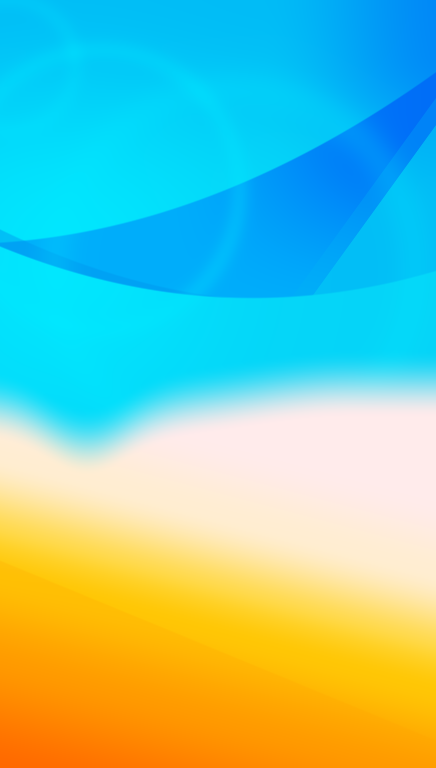
Reproduce this background procedurally as a Shadertoy shader.

```glsl
#define RIBBON_LOW 0.612
#define FOLD_X 0.726
#define FOLD_SLOPE 1.274
#define STRIP_WIDTH 0.045
#define RING_GLOW 0.16
#define SHORE_Y 0.475
#define SHORE_BLUR 0.045
#define SAND_TILT 0.15

const vec3 CYAN = vec3(0.02, 0.83, 0.97);
const vec3 AQUA = vec3(0.00, 0.92, 1.00);
const vec3 AZURE = vec3(0.00, 0.70, 0.96);
const vec3 BLUE = vec3(0.00, 0.42, 0.97);
const vec3 BLUSH = vec3(1.00, 0.92, 0.92);
const vec3 CREAM = vec3(1.00, 0.93, 0.82);
const vec3 YELLOW = vec3(1.00, 0.84, 0.22);
const vec3 GOLD = vec3(1.00, 0.78, 0.02);
const vec3 ORANGE = vec3(1.00, 0.62, 0.00);
const vec3 EMBER = vec3(1.00, 0.40, 0.00);

float bell(float d, float width) {
    return exp(-d * d / (width * width));
}

// Antialiased step: 1 where d is positive
float inside(float d) {
    float aa = 1.2 / iResolution.y;
    return smoothstep(-aa, aa, d);
}

float ring(vec2 q, vec2 centre, float radius, float width) {
    return bell(length(q - centre) - radius, width);
}

vec3 skyColor(vec2 p, vec2 q) {
    vec3 color = mix(CYAN, AZURE, 0.75 * smoothstep(0.72, 1.0, p.y));
    color = mix(color, AQUA, 0.8 * bell(length((p - vec2(0.15, 0.66)) * vec2(0.6, 1.0)), 0.22));
    // Deep corner on the upper right
    float corner = smoothstep(0.6, 1.05, p.x) * smoothstep(0.72, 0.93, p.y);
    color = mix(color, BLUE, 0.65 * corner);

    // Ribbon between two parabolas, cut by a slanted fold
    float upper = 0.684 + p.x * (0.037 + 0.185 * p.x);
    float bend = p.x - 0.58;
    float lower = RIBBON_LOW + 0.2 * bend * bend;
    float aboveLower = inside(p.y - lower);
    float belowUpper = inside(upper - p.y);
    float foldDist = FOLD_X + FOLD_SLOPE * (p.y - 0.622) - p.x;
    float beforeFold = inside(foldDist);

    vec3 ribbon = mix(vec3(0.0, 0.68, 0.98), BLUE,
                      0.95 * smoothstep(0.35, 0.98, p.x) * smoothstep(0.58, 0.82, p.y));
    ribbon = mix(ribbon, AZURE, 0.3 * inside(STRIP_WIDTH - foldDist));
    vec3 behind = mix(color, AZURE, 0.65);
    color = mix(color, mix(behind, ribbon, beforeFold), aboveLower * belowUpper);

    // Thin overlap along the lower left edge
    float overlap = lower + 0.022 * (1.0 - p.x / 0.5);
    float strip = aboveLower * inside(overlap - p.y);
    color = mix(color, vec3(0.0, 0.58, 0.93), 0.45 * strip);

    // Soft halos
    float halo = ring(q, vec2(0.130, 0.753), 0.182, 0.014)
               + 0.8 * ring(q, vec2(0.306, 0.650), 0.235, 0.026)
               + 0.7 * ring(q, vec2(0.013, 0.915), 0.085, 0.013);
    return mix(color, AQUA, min(RING_GLOW * 1.6 * halo, 0.5));
}

vec3 sandColor(vec2 p) {
    float level = p.y + SAND_TILT * p.x;
    vec3 color = mix(EMBER, ORANGE, smoothstep(-0.02, 0.17, level));
    color = mix(color, GOLD, smoothstep(0.14, 0.26, level));
    color = mix(color, YELLOW, smoothstep(0.25, 0.315, level));
    color = mix(color, CREAM, smoothstep(0.285, 0.405, level));
    color = mix(color, BLUSH, smoothstep(0.40, 0.50, level));
    // Faint dune crease
    float crease = 0.27 - 0.234 * p.x - p.y;
    float shade = inside(crease) * exp(-max(crease, 0.0) * 12.0);
    return mix(color, ORANGE, 0.2 * shade);
}

void mainImage(out vec4 fragColor, in vec2 fragCoord) {
    vec2 p = fragCoord / iResolution.xy;
    vec2 q = fragCoord / iResolution.y;

    // Blurred shoreline with a dip on the left
    float shore = SHORE_Y - 0.05 * bell(p.x - 0.2, 0.13)
                + 0.025 * smoothstep(0.35, 0.8, p.x);
    float water = smoothstep(-SHORE_BLUR, SHORE_BLUR, p.y - shore);

    fragColor = vec4(mix(sandColor(p), skyColor(p, q), water), 1.0);
}
```
